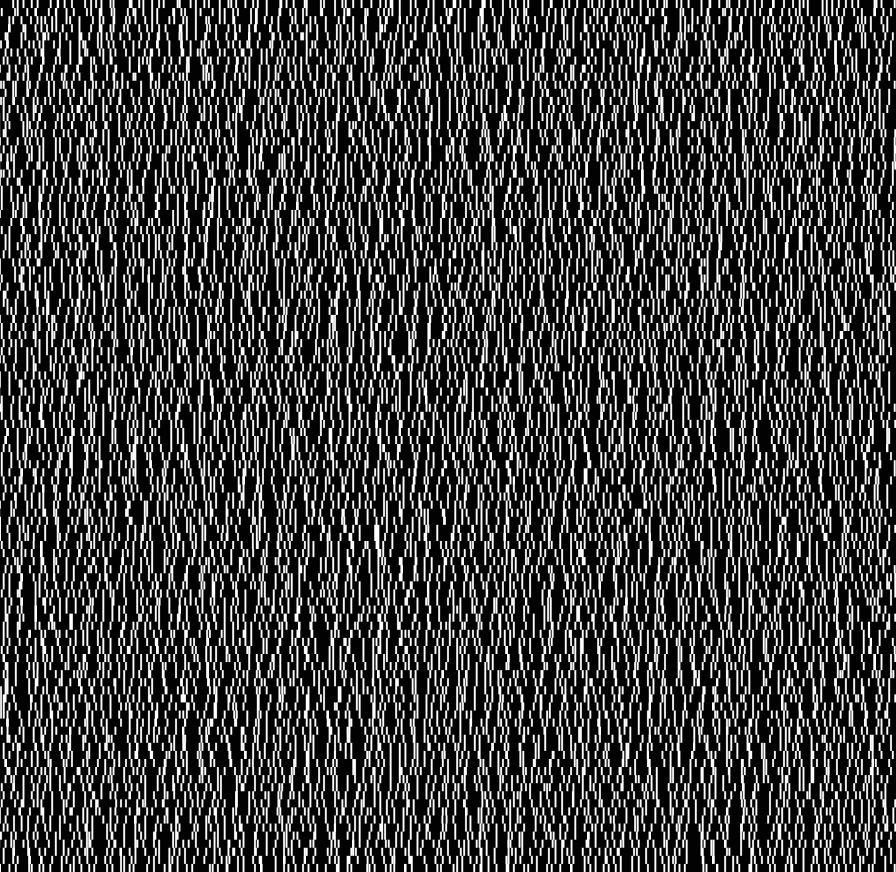
Reproduce this texture procedurally as a Shadertoy shader.

```glsl
#define ROWS 108.0
#define COLUMNS 122.0
#define DASH_WIDTH 0.262
#define PHASE_SPREAD 0.4
#define WANDER 1.3
#define WANDER_RATE 0.4
#define SOFTNESS 1.2
#define INK vec3(1.0)
#define GROUND vec3(0.008)

float hash(vec2 p) {
    vec3 q = fract(vec3(p.xyx) * 0.1031);
    q += dot(q, q.yzx + 33.33);
    return fract((q.x + q.y) * q.z);
}

// Slow sideways drift of one strand along the rows
float drift(float column, float row) {
    float t = row * WANDER_RATE + 7.0 * hash(vec2(column, 3.7));
    float k = floor(t);
    float a = hash(vec2(column + 41.0, k));
    float b = hash(vec2(column + 41.0, k + 1.0));
    return mix(a, b, smoothstep(0.0, 1.0, t - k)) - 0.5;
}

// Centre of a dash: the strand moves in whole dash widths from row to row
float dashCentre(float column, float row) {
    float phase = (hash(vec2(column, 19.0)) - 0.5) * PHASE_SPREAD;
    float jitter = floor(hash(vec2(column + 87.0, row + 13.0)) * 3.0) - 1.0;
    float steps = floor(drift(column, row) * WANDER / DASH_WIDTH + 0.5);
    return column + 0.5 + phase + (steps + jitter) * DASH_WIDTH;
}

// Share of a filter window that lies inside an interval
float overlap(float centre, float size, float at, float window) {
    float low = max(centre - 0.5 * size, at - 0.5 * window);
    float high = min(centre + 0.5 * size, at + 0.5 * window);
    return max(high - low, 0.0) / window;
}

// All dashes of one row near x
float rowInk(float x, float row, float window) {
    float ink = 0.0;
    for (int i = -2; i <= 2; i++) {
        float column = floor(x) + float(i);
        ink += overlap(dashCentre(column, row), DASH_WIDTH, x, window);
    }
    return min(ink, 1.0);
}

void mainImage(out vec4 fragColor, in vec2 fragCoord) {
    vec2 grid = vec2(COLUMNS, ROWS);
    vec2 p = fragCoord / iResolution.y * grid;
    vec2 window = grid / iResolution.y * vec2(SOFTNESS, 1.0);

    // Blend neighbouring rows by their cover of the filter window
    float ink = 0.0;
    for (int j = -1; j <= 1; j++) {
        float row = floor(p.y) + float(j);
        float cover = overlap(row + 0.5, 1.0, p.y, window.y);
        if (cover > 0.0) ink += cover * rowInk(p.x, row, window.x);
    }
    fragColor = vec4(mix(GROUND, INK, clamp(ink, 0.0, 1.0)), 1.0);
}
```
